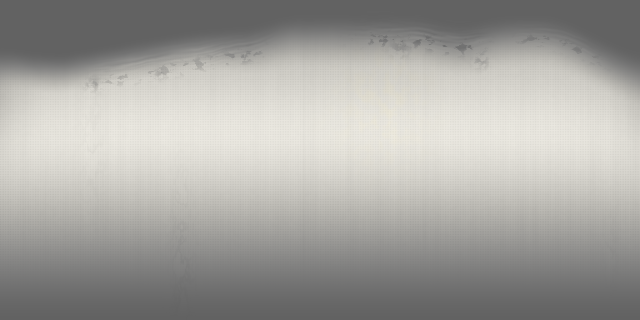
Reproduce this texture procedurally as a Shadertoy shader.

```glsl
// Pale woven cloth lit by a soft horizontal band, with a dark worn upper edge.

vec2 hashGradient(vec2 cell) {
    vec2 h = vec2(dot(cell, vec2(127.1, 311.7)), dot(cell, vec2(269.5, 183.3)));
    return 2.0 * fract(sin(h) * 43758.55) - 1.0;
}

float gradientNoise(vec2 p) {
    vec2 i = floor(p), f = fract(p);
    vec2 u = f * f * f * (f * (f * 6.0 - 15.0) + 10.0);
    vec2 e = vec2(0.0, 1.0);
    float low = mix(dot(hashGradient(i), f), dot(hashGradient(i + e.yx), f - e.yx), u.x);
    float high = mix(dot(hashGradient(i + e), f - e), dot(hashGradient(i + 1.0), f - 1.0), u.x);
    return mix(low, high, u.y);
}

float fbm(vec2 p) {
    float sum = 0.0, amp = 0.6;
    for (int i = 0; i < 4; i++) {
        sum += amp * gradientNoise(p);
        p = p * 2.03 + 17.3;
        amp *= 0.55;
    }
    return sum;
}

float bump(float x, float centre, float width) {
    float d = (x - centre) / width;
    return exp(-d * d);
}

// Distance of the dark border from the top
float borderDepth(float x) {
    return 0.105 + 0.045 * (1.0 - smoothstep(0.38, 0.47, x))
         + 0.105 * (1.0 - clamp((x - 0.1) / 0.3, 0.0, 1.0))
         - 0.015 * (1.0 - smoothstep(0.0, 0.09, x))
         + 0.025 * bump(x, 0.72, 0.05)
         + 0.12 * smoothstep(0.84, 1.02, x);
}

// Light band: bright above the middle, falling slowly to the bottom
float clothLight(vec2 uv, float top) {
    float fall = clamp((top - 0.44) / 0.55, 0.0, 1.0);
    float light = 0.385 + 0.51 * (1.0 - mix(smoothstep(0.0, 1.0, fall), fall, 0.4));
    light -= 0.13 * (1.0 - smoothstep(0.14, 0.41, top));
    float sides = exp(-uv.x * 22.0) + exp(-(1.0 - uv.x) * 22.0);
    light -= 0.12 * sides * bump(top, 0.30, 0.17);
    return light;
}

// Flakes and fine ridges along the border
float borderWear(vec2 p, vec2 uv, float below) {
    float leftSpan = smoothstep(0.12, 0.18, uv.x) * (1.0 - smoothstep(0.38, 0.44, uv.x));
    float rightSpan = smoothstep(0.52, 0.60, uv.x) * (1.0 - smoothstep(0.74, 0.78, uv.x));
    float farSpan = 0.6 * smoothstep(0.79, 0.83, uv.x) * (1.0 - smoothstep(0.90, 0.97, uv.x));
    float span = leftSpan + rightSpan + farSpan;
    float ridges = gradientNoise(vec2(p.x * 9.0, below * 130.0 + 2.0 * fbm(p * 7.0)));
    float flakes = smoothstep(0.05, 0.20, fbm(p * vec2(28.0, 44.0)));
    return span * (0.07 * ridges * bump(below, -0.01, 0.035)
                 + 0.10 * flakes * bump(below, 0.022, 0.022));
}

// Clumps hanging from the border: x, distance from top, radius
float hangingClumps(vec2 p, float top) {
    vec3 clumps[4] = vec3[](vec3(0.288, 0.265, 0.026), vec3(1.503, 0.190, 0.026),
                            vec3(1.250, 0.150, 0.030), vec3(0.500, 0.232, 0.018));
    float grain = smoothstep(-0.14, 0.16, fbm(p * 38.0));
    float sum = 0.0;
    for (int i = 0; i < 4; i++) {
        vec2 d = (vec2(p.x, top) - clumps[i].xy) / clumps[i].z;
        sum += exp(-dot(d, d));
    }
    return 0.12 * grain * sum;
}

// Faint run marks below the clumps
float runMarks(vec2 p, vec2 uv, float top) {
    float wander = 0.012 * fbm(vec2(3.0, top * 8.0));
    float area = bump(uv.x + wander, 0.145, 0.018) * bump(top, 0.46, 0.16)
               + bump(uv.x + wander, 0.285, 0.018) * bump(top, 0.72, 0.20)
               + 0.5 * bump(uv.x, 0.955, 0.012) * bump(top, 0.75, 0.12);
    float n = fbm(p * vec2(26.0, 11.0));
    return area * (0.022 * (1.0 - smoothstep(0.0, 0.12, abs(n))) + 0.02 * n);
}

void mainImage(out vec4 fragColor, in vec2 fragCoord) {
    vec2 uv = fragCoord / iResolution.xy;
    vec2 p = uv * vec2(2.0, 1.0);
    float top = 1.0 - uv.y;
    float below = top - borderDepth(uv.x) - 0.004 * fbm(p * 12.0);

    // Soft border, tighter on the left
    float softness = smoothstep(0.28, 0.48, uv.x);
    float reveal = smoothstep(mix(-0.09, -0.06, softness), mix(0.045, 0.115, softness), below);
    float light = clothLight(uv, top);
    float lit = reveal * smoothstep(0.40, 0.72, light);

    // Vertical threads and mottling
    light += lit * (0.014 * gradientNoise(vec2(p.x * 45.0, p.y * 0.8))
                  + 0.008 * gradientNoise(vec2(p.x * 130.0, p.y * 5.0))
                  + 0.012 * fbm(p * vec2(50.0, 70.0)));
    light -= 0.015 * lit * bump(uv.x, 0.475, 0.0015);

    // Woven grid of small dark pits
    vec2 weave = 0.5 + 0.5 * sin(6.28319 * 128.0 * p);
    light -= 0.042 * lit * (weave.x * weave.y - 0.25);

    float value = mix(0.386, light, reveal);
    value -= borderWear(p, uv, below) * smoothstep(0.0, 0.5, reveal + 0.15);
    value -= hangingClumps(p, top) * reveal;
    value -= runMarks(p, uv, top) * reveal;

    // Warm tint in the light, with yellowed patches
    vec3 color = value * mix(vec3(1.0), vec3(1.008, 0.998, 0.965), smoothstep(0.40, 0.75, value));
    float stain = bump(uv.x, 0.60, 0.07) * bump(top, 0.34, 0.17);
    stain *= smoothstep(-0.15, 0.25, fbm(p * vec2(30.0, 22.0)));
    color += lit * stain * vec3(0.012, 0.006, -0.018);
    fragColor = vec4(clamp(color, 0.0, 1.0), 1.0);
}
```
